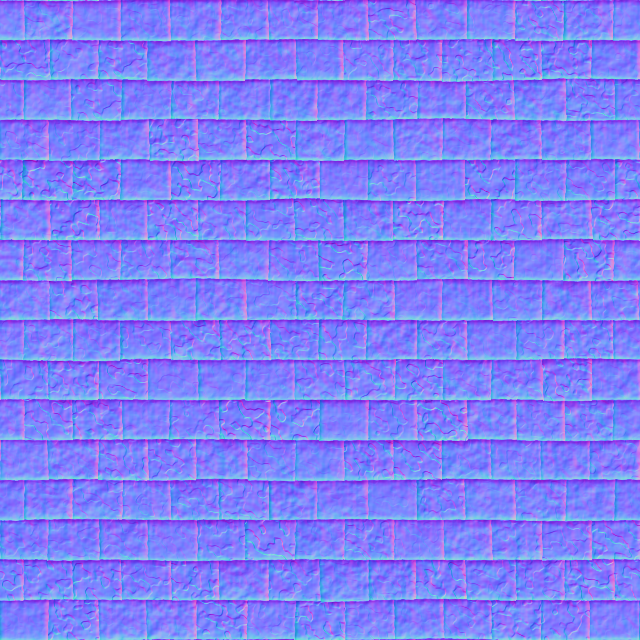
This texture map is drawn by a three.js fragment shader. Its source:

```glsl
// Tangent-space normal map of staggered slate courses, 13 slates by 16 rows.
// Signed distances to the nearest lip and joint give the bevels; wrapped
// gradient noise gives the stone relief, shifted and weighted per slate.
varying vec2 vUv;

const vec2 GRID = vec2(13.0, 16.0);
const float EPS = 1.0 / 1024.0;
const mat2 TWIST = mat2(1.0, 1.0, -1.0, 1.0); // whole numbers keep the wrap

vec2 wrapCell(vec2 cell, vec2 period) {
  return floor(mod(cell + 0.5, period));
}

vec2 hash2(vec2 p) {
  vec3 q = fract(p.xyx * vec3(0.1031, 0.1030, 0.0973));
  q += dot(q, q.yzx + 33.33);
  return fract((q.xx + q.yz) * q.zy);
}

// Random pair for one slate, lip or joint; salt picks the stream.
vec2 cellRandom(vec2 cell, float salt) {
  return hash2(wrapCell(cell, GRID) + salt);
}

float corner(vec2 cell, vec2 offset, vec2 period) {
  float angle = 6.2832 * hash2(wrapCell(cell, period) + 7.0).x;
  return dot(vec2(cos(angle), sin(angle)), offset);
}

// Gradient noise over the unit canvas, repeating after period cells.
float gradNoise(vec2 uv, vec2 period) {
  vec2 p = uv * period;
  vec2 i = floor(p);
  vec2 f = p - i;
  vec2 u = f * f * f * (f * (f * 6.0 - 15.0) + 10.0);
  vec2 e = vec2(1.0, 0.0);
  float low = mix(corner(i, f, period), corner(i + e, f - e, period), u.x);
  float high = mix(corner(i + e.yx, f - e.yx, period), corner(i + 1.0, f - 1.0, period), u.x);
  return mix(low, high, u.y);
}

// Stone height: twisted grain, broken chips and fine vertical streaks.
float relief(vec2 uv, float rough, float chip, float streak) {
  float h = 0.0;
  float freq = 34.0;
  vec2 q = uv;
  for (int k = 0; k < 5; k++) {
    h += rough * gradNoise(q, vec2(34.0)) / freq;
    q = TWIST * q + 0.37;
    freq *= 1.4142;
  }
  float ledge = gradNoise(TWIST * uv, vec2(30.0, 44.0)) + 0.4 * gradNoise(uv, vec2(110.0));
  h += chip * smoothstep(0.0, 0.22, ledge) / 200.0;
  return h + streak * gradNoise(uv, vec2(150.0, 22.0)) / 150.0;
}

// Signed distance to the nearest joint of a row (x) and that joint's index (y).
vec2 nearestJoint(vec2 p, float row) {
  float x = p.x - 0.47 * mod(row, 2.0);
  float index = floor(x + 0.5);
  vec2 rnd = cellRandom(vec2(index, row), 31.0) - 0.5;
  float lean = rnd.y * 0.06 * (p.y - row - 0.5);
  return vec2(x - index - 0.06 * rnd.x - lean, index);
}

float slateColumn(vec2 joint) {
  return joint.y - 1.0 + step(0.0, joint.x);
}

float flank(float d, float width) {
  return exp(-d * d / (width * width));
}

// Downward lip above the course line, shaded step below it.
float courseTilt(float d, float lipWidth, float depth) {
  float above = smoothstep(-0.022, 0.022, d);
  float lip = 0.58 * flank(d, 0.06) + 0.24 * flank(d, lipWidth);
  float shade = 0.65 * flank(d, 0.065) + depth * flank(d, 0.16);
  return mix(-shade, lip, above);
}

// Right-facing wall left of the joint, left-facing wall right of it.
float jointTilt(float e, float bias) {
  float side = smoothstep(-0.014, 0.014, e);
  float wall = mix(0.3, 1.0, bias) * flank(e, mix(0.04, 0.062, bias));
  float farWall = mix(0.8, 0.3, bias) * flank(e, mix(0.055, 0.04, bias));
  return mix(wall, -farWall, side);
}

void main() {
  // Slightly wavy grid with ragged edges
  vec2 p = vUv * GRID;
  p.y += 0.06 * gradNoise(vUv, vec2(5.0, 16.0));
  float ragged = gradNoise(vUv, vec2(96.0)) + 0.6 * gradNoise(vUv, vec2(190.0));

  // Course line, set by the slate lying above it
  float line = floor(p.y + 0.5);
  vec2 lipJoint = nearestJoint(vec2(p.x, line), line);
  vec2 lipRnd = cellRandom(vec2(slateColumn(lipJoint), line), 57.0);
  float d = p.y - line - 0.035 * (lipRnd.x - 0.5) + 0.016 * ragged;

  // Slate under this point
  float row = line - 1.0 + step(0.0, d);
  vec2 joint = nearestJoint(p, row);
  vec2 slate = vec2(slateColumn(joint), row);
  vec2 seed = cellRandom(slate, 83.0);
  vec2 wear = cellRandom(slate, 119.0);
  float e = joint.x + 0.018 * ragged;
  float rise = clamp(p.y - row, 0.0, 1.0);

  // Surface relief, with stronger streaks near the top
  vec2 at = vUv + seed;
  float rough = mix(0.05, 0.095, wear.x);
  float chip = mix(0.05, 0.32, wear.y * wear.y);
  float streak = 0.03 + 0.1 * rise * rise;
  float h = relief(at, rough, chip, streak);
  float hx = relief(at + vec2(EPS, 0.0), rough, chip, streak);
  float hy = relief(at + vec2(0.0, EPS), rough, chip, streak);
  vec2 tilt = vec2(h - hx, hy - h) / EPS;

  // Slate slope, lip and joints
  tilt += 0.06 * (seed - 0.5) + vec2(-0.01, mix(0.04, -0.05, rise));
  float lipWidth = 0.13 + 0.05 * lipRnd.y + 0.08 * ragged;
  tilt.y += courseTilt(d, lipWidth, mix(0.12, 0.28, lipRnd.y));
  float bias = cellRandom(vec2(joint.y, row), 141.0).x;
  tilt.x += jointTilt(e, bias);
  tilt.y += 0.2 * flank(e - 0.03, 0.05) * (1.0 - bias);

  gl_FragColor = vec4(0.5 + 0.5 * normalize(vec3(tilt, 1.0)), 1.0);
}
```
